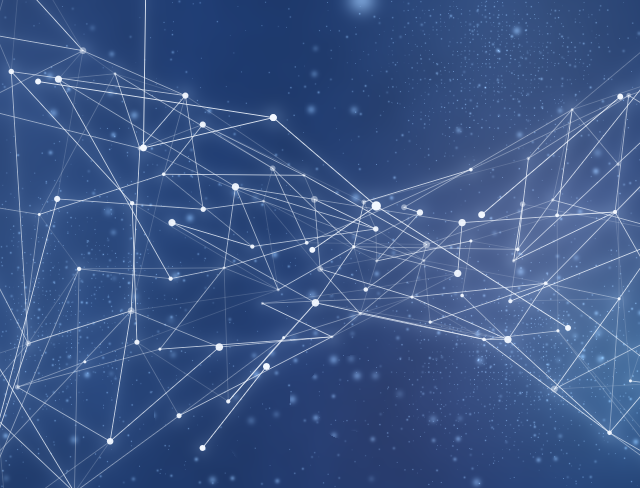
Give the GLSL for this background, as a WebGL 2 fragment shader.

```glsl
#version 300 es
precision highp float;
// Hourglass network of glowing nodes and lines over a dusty blue haze.

uniform vec2 u_resolution;
out vec4 outColor;

const float ASPECT = 1.313;
const float COLUMNS = 13.0;
const float ROWS = 6.0;

float hash(vec2 p) {
  vec3 q = fract(p.xyx * vec3(0.1031, 0.1030, 0.0973));
  q += dot(q, q.yzx + 33.33);
  return fract((q.x + q.y) * q.z);
}

float noise(vec2 p) {
  vec2 i = floor(p), f = fract(p);
  f = f * f * (3.0 - 2.0 * f);
  return mix(mix(hash(i), hash(i + vec2(1, 0)), f.x),
             mix(hash(i + vec2(0, 1)), hash(i + vec2(1, 1)), f.x), f.y);
}

float fbm(vec2 p) {
  float sum = 0.0, gain = 0.5;
  for (int i = 0; i < 4; i++) {
    sum += gain * noise(p);
    p = p * 2.03 + 7.1;
    gain *= 0.5;
  }
  return sum;
}

float blob(vec2 p, vec2 center, vec2 size) {
  vec2 d = (p - center) / size;
  return exp(-dot(d, d));
}

// One soft speck in each occupied cell of a grid
float dust(vec2 p, float scale, float density) {
  vec2 cell = floor(p * scale) + scale;
  vec2 center = 0.3 + 0.4 * vec2(hash(cell + 3.7), hash(cell + 17.3));
  float radius = 0.08 + 0.13 * hash(cell + 41.9);
  float d = length(fract(p * scale) - center) / radius;
  return step(hash(cell), density) * exp(-d * d) * (0.3 + 0.7 * hash(cell + 59.1));
}

// Jittered grid point, squeezed into the hourglass envelope
vec2 node(float i, float j) {
  vec2 id = vec2(i, j) + 11.0;
  float u = (i + 0.1 + 0.8 * hash(id)) / COLUMNS - 0.08;
  float v = 2.0 * (j + 0.1 + 0.8 * hash(id + 23.4)) / ROWS - 1.0;
  float halfHeight = 0.14 + 1.25 * pow(abs(u - 0.62), 1.5);
  return vec2(u * ASPECT, 0.475 + halfHeight * v);
}

float segmentDistance(vec2 p, vec2 a, vec2 b) {
  vec2 ab = b - a, ap = p - a;
  return length(ap - ab * clamp(dot(ap, ab) / max(dot(ab, ab), 1e-5), 0.0, 1.0));
}

// x: line or disc coverage, y: surrounding halo
void addInk(inout vec2 ink, float d, float radius, float alpha) {
  float cover = clamp((radius - d) * u_resolution.y + 0.5, 0.0, 1.0);
  ink.x = 1.0 - (1.0 - ink.x) * (1.0 - alpha * cover);
  ink.y += alpha * exp(-max(d - radius, 0.0) * 95.0);
}

void strand(inout vec2 ink, vec2 p, vec2 a, vec2 b) {
  addInk(ink, segmentDistance(p, a, b), 0.0009, 0.9);
  addInk(ink, length(p - a), 0.007, 1.0);
  addInk(ink, length(p - b), 0.006, 1.0);
}

void main() {
  vec2 p = gl_FragCoord.xy / u_resolution.y;
  vec2 uv = gl_FragCoord.xy / u_resolution;

  // Blue ground with broad pools of light
  vec3 color = vec3(0.11, 0.22, 0.425);
  color += vec3(0.06) * blob(uv, vec2(0.0, 0.9), vec2(0.22, 0.4));
  color += vec3(0.06, 0.07, 0.07) * blob(uv, vec2(0.05, 0.35), vec2(0.25, 0.35));
  color += vec3(0.17, 0.14, 0.13) * blob(uv, vec2(0.83, 0.52), vec2(0.25, 0.28));
  color += vec3(0.09, 0.09, 0.08) * blob(uv, vec2(0.82, 0.97), vec2(0.24, 0.25));
  color += vec3(0.09, 0.15, 0.14) * blob(uv, vec2(1.0, 0.24), vec2(0.2, 0.22));
  color += vec3(0.06, 0.03, 0.03) * blob(uv, vec2(0.65, 0.12), vec2(0.25, 0.25));
  color *= 0.9 + 0.2 * fbm(p * 5.0);

  // Dust gathers at upper right, lower right and left
  float cloud = blob(uv, vec2(0.77, 0.9), vec2(0.14, 0.16))
              + blob(uv, vec2(0.8, 0.24), vec2(0.15, 0.15))
              + 0.7 * blob(uv, vec2(0.09, 0.38), vec2(0.13, 0.18));
  float specks = dust(p, 120.0, 0.03 + 0.55 * cloud) + dust(p + 0.37, 70.0, 0.04 + 0.3 * cloud);
  specks += dust(p + 0.71, 24.0, 0.1 + 0.4 * blob(uv, vec2(0.57, 0.18), vec2(0.2, 0.2)));
  color += vec3(0.22, 0.27, 0.29) * specks;
  color += vec3(0.3, 0.34, 0.34) * blob(uv, vec2(0.565, 1.0), vec2(0.022, 0.028));

  // Scattered nodes, each linked to a few columns ahead
  vec2 ink = vec2(0.0);
  float column = (uv.x + 0.08) * COLUMNS;
  for (float i = -3.0; i < 15.0; i++) {
    if (column < i - 0.7 || column > i + 4.7) continue;
    for (float j = 0.0; j < ROWS; j++) {
      vec2 a = node(i, j);
      float kind = hash(vec2(i, j) + 71.3);
      addInk(ink, length(p - a), 0.003 + 0.005 * kind * kind, fract(kind * 7.0) < 0.4 ? 0.45 : 0.95);
      for (float k = 0.0; k < 4.0; k++) {
        float pick = hash(vec2(i * 4.0 + k, j) + 97.0);
        float rise = k < 0.5 ? 2.0 : floor(fract(pick * 13.0) * 5.0) - 2.0;
        vec2 b = node(i + k, clamp(j + rise, 0.0, ROWS - 1.0));
        if (pick > 0.4) addInk(ink, segmentDistance(p, a, b), 0.0008, 0.15 + 0.7 * smoothstep(0.4, 1.0, pick));
      }
    }
  }

  // Main strands spanning the waist and its shoulders
  vec2 hub = vec2(0.771, 0.578), shoulder = vec2(0.56, 0.759), foot = vec2(0.546, 0.249);
  strand(ink, p, hub, shoulder);
  strand(ink, p, hub, vec2(1.164, 0.328));
  strand(ink, p, hub, vec2(0.64, 0.488));
  strand(ink, p, shoulder, vec2(0.078, 0.833));
  strand(ink, p, shoulder, vec2(0.294, 0.697));
  strand(ink, p, foot, vec2(0.415, 0.082));
  strand(ink, p, vec2(0.987, 0.56), vec2(1.271, 0.802));
  strand(ink, p, vec2(0.294, 0.697), vec2(0.299, 1.05));
  addInk(ink, length(p - hub), 0.0095, 1.0);

  color += vec3(0.09, 0.095, 0.09) * (1.0 - exp(-0.8 * ink.y));
  color = mix(color, vec3(0.95, 0.97, 1.0), ink.x);
  outColor = vec4(color, 1.0);
}
```
